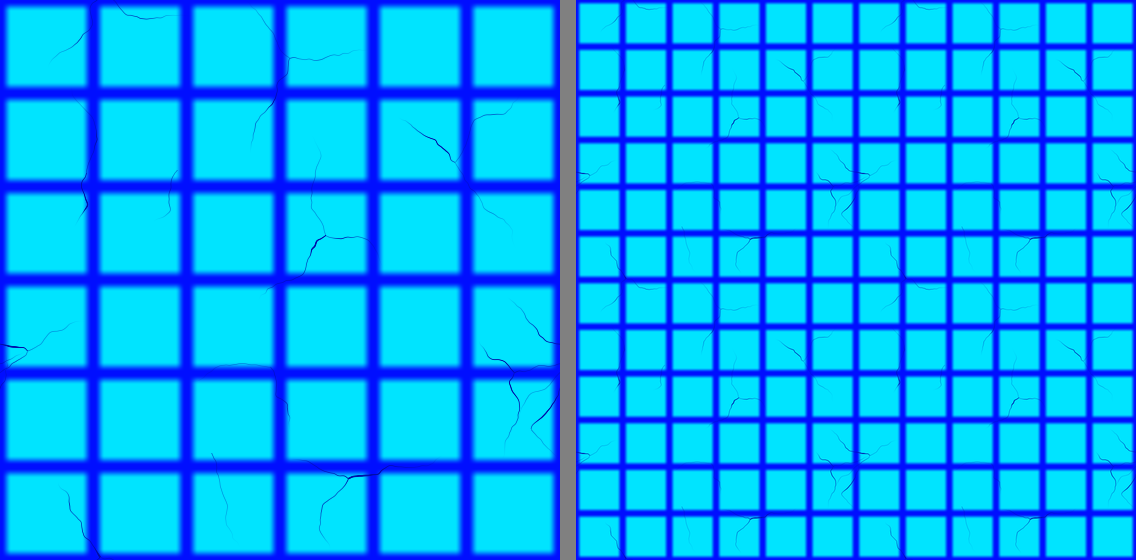
Left: one tile. Right: repeated 2 by 2.
This texture map is drawn by a Shadertoy shader. Its source:

```glsl
// Cyan square tiles with soft bevelled edges in a blue grout grid, crossed by
// fine branching cracks. Tiles come from fract and a smooth edge ramp; cracks
// are noisy arms around scattered junctions, wrapped so the result tiles.

const float TILES = 6.0;             // repeats across and down
const float GROUT_HALF = 0.017;      // flat grout half width, in tiles
const float BEVEL_END = 0.124;       // inset where the flat face begins
const vec3 FACE_COLOR = vec3(0.0, 0.895, 1.0);
const vec3 GROUT_COLOR = vec3(0.0, 0.055, 1.0);
const vec3 CRACK_COLOR = vec3(0.0, 0.05, 0.66);
const ivec2 JUNCTION_GRID = ivec2(4, 3);
const int ARMS = 3;                  // most arms leaving one junction
const float ARM_CHANCE = 0.8;
const vec2 ARM_LENGTH = vec2(0.45, 1.2);     // shortest, longest
const vec2 CRACK_WIDTH = vec2(0.003, 0.011); // half widths, thin to thick
const float SEED = 17.0;
const float TAU = 6.28318;

float hash(float n) {
    return fract(sin(n * 12.9898 + SEED) * 43758.5453);
}

float noise(float x) {
    float cell = floor(x), f = x - cell;
    return mix(hash(cell), hash(cell + 1.0), f * f * (3.0 - 2.0 * f));
}

// Sideways wander of a crack at distance t along its arm
float wander(float t, float id) {
    float base = id * 61.0;
    return 0.26 * noise(t * 2.3 + base)
         + 0.075 * noise(t * 6.7 + base + 20.0)
         + 0.018 * noise(t * 19.0 + base + 33.0);
}

// Coverage of one arm that starts at the origin and follows +x
float crackArm(vec2 p, float len, float id, float px) {
    if (p.x < 0.0 || p.x > len || abs(p.y) > 0.5) return 0.0;
    const float STEP = 0.005;
    float here = wander(p.x, id);
    float slope = (wander(p.x + STEP, id) - here) / STEP;
    float dist = abs(p.y - here + wander(0.0, id)) / sqrt(1.0 + slope * slope);

    // Mostly hairline, with occasional swellings and a tapered tip
    float swell = noise(p.x * 6.0 + id * 47.0);
    float strength = 0.35 + 0.65 * hash(id + 0.71);
    float width = mix(CRACK_WIDTH.x, CRACK_WIDTH.y, swell * swell * strength);
    width *= strength * (1.0 - smoothstep(0.45 * len, len, p.x));

    // Lines thinner than a pixel fade instead of breaking up
    float radius = max(width, 0.5 * px);
    return width / radius
         * (1.0 - smoothstep(radius - 0.5 * px, radius + 0.5 * px, dist));
}

float cracks(vec2 p, float px) {
    float cover = 0.0;
    vec2 spacing = TILES / vec2(JUNCTION_GRID);
    for (int j = 0; j < JUNCTION_GRID.x * JUNCTION_GRID.y; j++) {
        float id = float(j) * 7.0 + 1.0;
        vec2 cell = vec2(j % JUNCTION_GRID.x, j / JUNCTION_GRID.x);
        vec2 center = (cell + vec2(hash(id), hash(id + 0.37))) * spacing;
        vec2 local = mod(p - center + 0.5 * TILES, TILES) - 0.5 * TILES;
        float heading = TAU * hash(id + 0.59);
        for (int k = 0; k < ARMS; k++) {
            float armId = id + float(k) + 1.0;
            if (hash(armId + 0.13) > ARM_CHANCE) continue;
            float turn = 0.9 * (hash(armId + 0.29) - 0.5);
            float angle = heading + TAU * float(k) / float(ARMS) + turn;
            vec2 dir = vec2(cos(angle), sin(angle));
            vec2 q = vec2(dot(local, dir), dot(local, vec2(-dir.y, dir.x)));
            float len = mix(ARM_LENGTH.x, ARM_LENGTH.y, hash(armId + 0.43));
            cover = max(cover, crackArm(q, len, armId, px));
        }
    }
    return cover;
}

// One on the tile face, zero in the grout; soft corners from the product
float tileFace(vec2 p) {
    vec2 cell = fract(p);
    vec2 inset = min(cell, 1.0 - cell);
    vec2 ramp = smoothstep(vec2(GROUT_HALF), vec2(BEVEL_END), inset);
    return ramp.x * ramp.y;
}

void mainImage(out vec4 fragColor, in vec2 fragCoord) {
    vec2 p = fragCoord / iResolution.xy * TILES;
    float px = TILES / iResolution.y;
    vec3 color = mix(GROUT_COLOR, FACE_COLOR, tileFace(p));
    color = mix(color, CRACK_COLOR, cracks(p, px));
    fragColor = vec4(color, 1.0);
}
```
